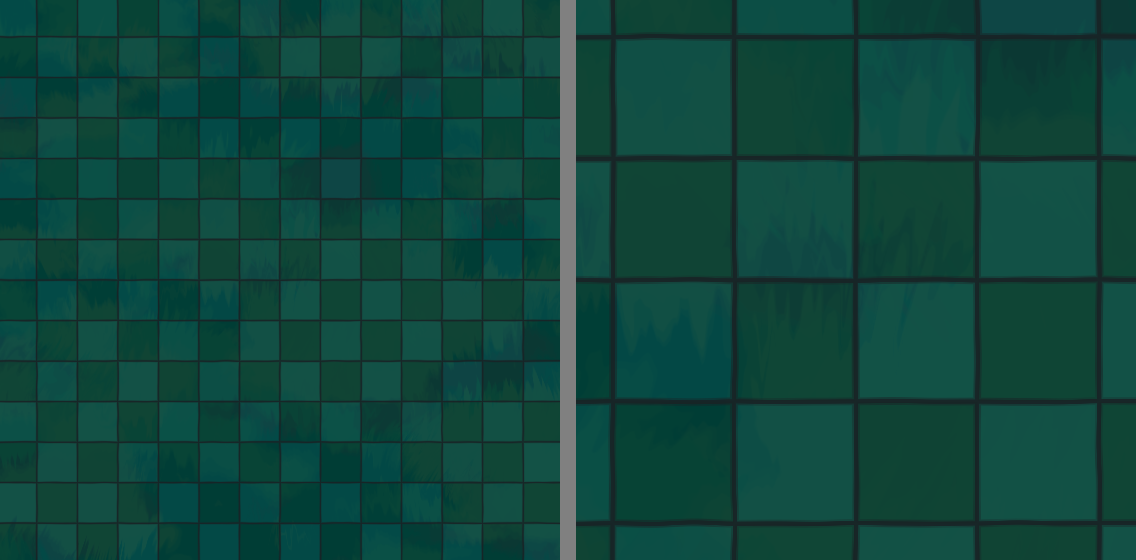
Left, the full canvas; right, a detail of the centre.
Write a Shadertoy shader that draws this pattern.

```glsl
// Dark green and teal checkered tiles under thin charcoal grid lines.
// A centred grid sets the checker; ragged, stepped noise washes tint it in
// horizontal bands whose edges break up into grass-like brush tufts.

const float TILES = 13.82;          // tiles across the canvas
const float LINE_HALF = 0.019;      // half line width, in tiles

const vec3 TEAL  = vec3(0.000, 0.242, 0.213);
const vec3 SLATE = vec3(0.045, 0.222, 0.203);
const vec3 MOSS  = vec3(0.066, 0.272, 0.208);
const vec3 JADE  = vec3(0.035, 0.272, 0.212);
const vec3 LIFT  = vec3(0.010, 0.046, 0.063);   // added on the light tiles
const vec3 CHARCOAL = vec3(0.095, 0.135, 0.145);

float hash(vec2 p) {
    vec3 q = fract(vec3(p.xyx) * 0.1031);
    q += dot(q, q.yzx + 33.33);
    return fract((q.x + q.y) * q.z);
}

float noise(vec2 p) {
    vec2 i = floor(p), f = fract(p);
    f = f * f * (3.0 - 2.0 * f);
    float low = mix(hash(i), hash(i + vec2(1, 0)), f.x);
    float high = mix(hash(i + vec2(0, 1)), hash(i + vec2(1, 1)), f.x);
    return mix(low, high, f.y);
}

float fbm(vec2 p) {
    float sum = 0.0, amp = 0.5;
    for (int i = 0; i < 4; i++) {
        sum += amp * noise(p);
        p = p * 2.03 + 17.3;
        amp *= 0.5;
    }
    return sum / 0.9375;
}

// Vertical displacement made of fine leaning blades, strong in patches.
float tufts(vec2 g, float seed) {
    float lean = 1.6 * noise(g * 0.45 + seed);
    float x = g.x + lean;
    float blades = noise(vec2(x * 8.0, g.y * 1.6) + seed)
                 + 0.6 * noise(vec2(x * 19.0, g.y * 3.0) - seed);
    float patches = smoothstep(0.25, 0.75, noise(g * 0.5 + seed * 2.0));
    return (blades - 0.8) * mix(0.12, 0.75, patches);
}

// Banded wash coverage, built from three stepped layers of paint.
float wash(vec2 g, float seed, float threshold) {
    vec2 p = vec2(g.x * 0.3, (g.y + tufts(g, seed)) * 0.62) + seed;
    float v = fbm(p);
    float soft = clamp(fwidth(v), 0.004, 0.03);
    float cover = 0.0;
    for (int i = 0; i < 3; i++) {
        float t = threshold + 0.035 * float(i);
        cover += smoothstep(t - soft, t + soft, v) / 3.0;
    }
    return cover;
}

// Coverage of the grid lines: a firm core with a faint uneven second stroke.
float gridLines(vec2 g, float pixel) {
    vec2 wobble = (vec2(noise(g * 3.0 + 5.0), noise(g * 3.0 + 71.0)) - 0.5) * 0.012;
    vec2 d = abs(fract(g + wobble + 0.5) - 0.5);
    float dist = min(d.x, d.y);
    float aa = 0.6 * pixel;
    float core = 1.0 - smoothstep(LINE_HALF - aa, LINE_HALF + aa, dist);
    float outer = LINE_HALF * 1.7;
    float halo = 1.0 - smoothstep(outer - aa, outer + aa, dist);
    return max(core * 0.92, halo * mix(0.2, 0.55, noise(g * 4.0)));
}

// Antialiased checker: 1 on tiles whose indices sum to an odd number.
float checker(vec2 g, float pixel) {
    vec2 s = clamp(sin(g * 3.14159) / (3.14159 * pixel), -1.0, 1.0);
    return 0.5 - 0.5 * s.x * s.y;
}

void mainImage(out vec4 fragColor, in vec2 fragCoord) {
    float side = min(iResolution.x, iResolution.y);
    vec2 g = (fragCoord - 0.5 * iResolution.xy) / side * TILES;
    float pixel = TILES / side;

    // Layered washes over the teal ground
    vec3 col = TEAL;
    col = mix(col, SLATE, wash(g, 13.7, 0.47));
    col = mix(col, JADE, 0.85 * wash(g, 41.2, 0.54));
    col = mix(col, MOSS, 0.9 * wash(g, 87.5, 0.49));

    // Checker and a slight tone change from tile to tile
    col += LIFT * checker(g, pixel);
    col *= 0.98 + 0.04 * hash(floor(g) + 40.0);

    col = mix(col, CHARCOAL, gridLines(g, pixel));
    fragColor = vec4(col, 1.0);
}
```
